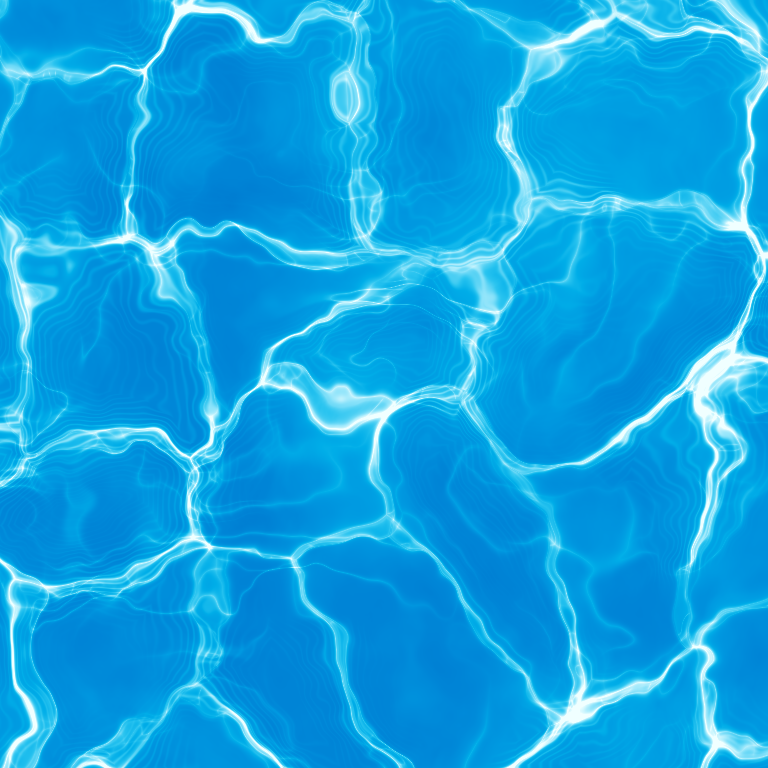
Write a WebGL 1 fragment shader that draws this texture.

```glsl
precision highp float;
// Sunlit pool water: a net of bright caustic ribbons over rippled blue.
uniform vec2 u_resolution;

float hash(vec2 p) {
  return fract(sin(dot(p, vec2(127.1, 311.7))) * 43758.5453);
}

vec2 hash2(vec2 p) {
  return vec2(hash(p), hash(p + 57.3));
}

float noise(vec2 p) {
  vec2 i = floor(p), f = fract(p);
  f = f * f * f * (f * (f * 6.0 - 15.0) + 10.0);
  return mix(mix(hash(i), hash(i + vec2(1.0, 0.0)), f.x),
             mix(hash(i + vec2(0.0, 1.0)), hash(i + 1.0), f.x), f.y);
}

vec2 noise2(vec2 p) {
  return vec2(noise(p), noise(p + 31.7)) - 0.5;
}

float fbm(vec2 p) {
  float sum = 0.0, amp = 0.5;
  for (int i = 0; i < 5; i++) {
    sum += amp * noise(p);
    p = mat2(1.6, 1.2, -1.2, 1.6) * p + 7.3;
    amp *= 0.5;
  }
  return sum;
}

// Cell net: x = gap to the nearest edge, y = gap to the junction, z = cell id
vec3 net(vec2 p) {
  vec2 base = floor(p);
  vec3 near = vec3(9.0);
  float id = 0.0;
  for (int y = -1; y <= 1; y++) {
    for (int x = -1; x <= 1; x++) {
      vec2 cell = base + vec2(float(x), float(y));
      float d = length(cell + 0.08 + 0.84 * hash2(cell) - p);
      if (d < near.x) {
        near = vec3(d, near.xy);
        id = hash(cell + 3.1);
      } else if (d < near.y) {
        near = vec3(near.x, d, near.y);
      } else {
        near.z = min(near.z, d);
      }
    }
  }
  return vec3(near.yz - near.x, id);
}

// Thin crest of a noise field where it crosses its middle value
float wisp(vec2 p, float sharpness) {
  return exp(-sharpness * abs(noise(p) - 0.5));
}

vec3 waterColor(float t) {
  vec3 c = mix(vec3(0.0, 0.47, 0.81), vec3(0.0, 0.52, 0.84), smoothstep(0.0, 0.15, t));
  c = mix(c, vec3(0.0, 0.60, 0.88), clamp((t - 0.15) / 0.15, 0.0, 1.0));
  c = mix(c, vec3(0.0, 0.68, 0.91), clamp((t - 0.30) / 0.15, 0.0, 1.0));
  c = mix(c, vec3(0.17, 0.77, 0.94), clamp((t - 0.45) / 0.15, 0.0, 1.0));
  c = mix(c, vec3(0.55, 0.89, 0.98), clamp((t - 0.60) / 0.20, 0.0, 1.0));
  return mix(c, vec3(0.94, 1.0, 1.0), clamp((t - 0.80) / 0.25, 0.0, 1.0));
}

void main() {
  vec2 uv = gl_FragCoord.xy / min(u_resolution.x, u_resolution.y);

  // Wavy surface bends the net
  vec2 p = uv * 4.3 + 6.0;
  p += 0.70 * noise2(p * 0.9) + 0.22 * noise2(p * 2.7 + 5.0) + 0.07 * noise2(p * 8.0);

  // Two shifted nets bound the ribbons, a third adds a faint echo
  vec2 shift = 0.34 * noise2(p * 1.7 + 11.0) + 0.10 * noise2(p * 6.0 + 4.0);
  vec3 a = net(p);
  vec3 b = net(p + shift);
  vec3 echo = net(p - 0.9 * shift.yx + 0.08 * noise2(p * 5.0 + 71.0));
  float strength = smoothstep(0.2, 0.8, noise(p * 1.7 + 23.0));
  float inside = step(0.0001, abs(a.z - b.z)) * smoothstep(0.0, 0.03, min(a.x, b.x));

  // Soft depth of the pool
  float light = 0.245 + 0.48 * (fbm(uv * 4.0 + 3.0) - 0.5);
  light += 0.12 * (fbm(p * vec2(5.0, 3.0)) - 0.5);

  // Glow, bright threads, veined ribbon fill and small hot junctions
  float veins = wisp(p * 9.0 + 2.0 * noise2(p * 5.0), 12.0);
  light += 0.13 * exp(-5.0 * a.x);
  light += (0.24 + 0.44 * strength) * exp(-40.0 * a.x);
  light += (0.18 + 0.34 * strength) * exp(-46.0 * b.x);
  light += (0.10 + 0.14 * strength) * exp(-40.0 * echo.x);
  light += inside * (0.07 + 0.16 * fbm(p * 7.0) + 0.16 * veins);
  light += 0.24 * strength * exp(-16.0 * a.y);

  // Fine ripples running beside the edges
  float patches = smoothstep(0.35, 0.7, noise(p * 1.6 + 41.0));
  float phase = 85.0 * a.x + 12.0 * noise(p * 2.5) + 4.0 * noise(p * 6.0);
  float comb = pow(0.5 + 0.5 * sin(phase), 3.0);
  light += 0.22 * patches * exp(-3.5 * a.x) * (comb - 0.2);

  // Stray filaments between the main ribbons
  vec2 q = p + 0.5 * noise2(p * 2.2 + 17.0);
  float stray = smoothstep(0.3, 0.7, noise(p * 1.5 + 61.0));
  light += 0.28 * stray * wisp(q * vec2(1.3, 3.2) + 9.0, 34.0);
  light += 0.22 * (1.0 - stray) * patches * wisp(q * vec2(3.2, 1.6) + 28.0, 30.0);
  light += 0.16 * stray * patches * wisp(q * vec2(2.0, 6.0) + 47.0, 18.0);

  gl_FragColor = vec4(waterColor(light), 1.0);
}
```
